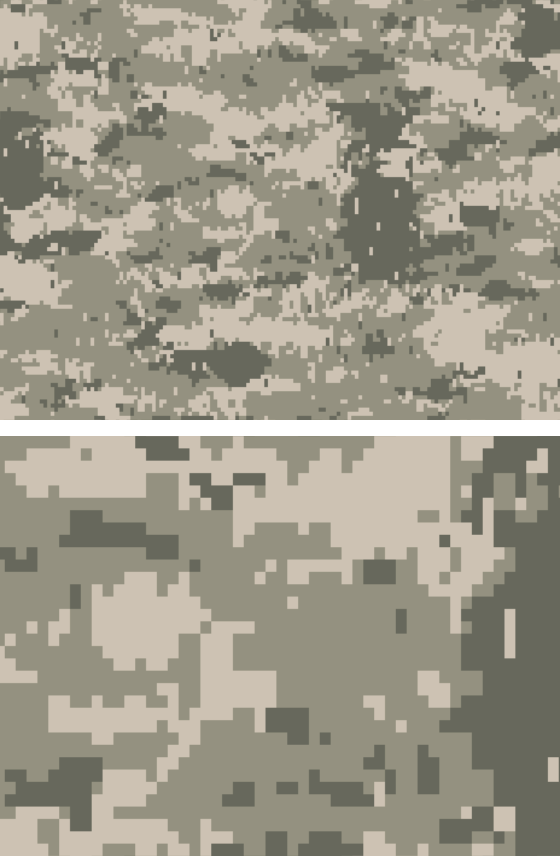
Top, the full canvas; bottom, a detail of the centre.
Write a WebGL 1 fragment shader that draws this pattern.

```glsl
precision highp float;
// Digital camouflage: three muted tones on a grid of small upright cells.
// Each cell is toned by thresholding two layered gradient-noise fields,
// stretched sideways, with a few stray specks; cell borders are smoothed.

uniform vec2 u_resolution;

const vec2 CELLS_PER_HEIGHT = vec2(116.0, 102.0);
const float EDGE_SOFTNESS = 1.3;   // border width in output pixels

const vec3 SAND = vec3(0.805, 0.762, 0.702);
const vec3 SAGE = vec3(0.580, 0.570, 0.500);
const vec3 SLATE = vec3(0.403, 0.408, 0.360);

float hash(vec2 p) {
    vec3 q = fract(p.xyx * vec3(0.1031, 0.1030, 0.0973));
    q += dot(q, q.yzx + 33.33);
    return fract((q.x + q.y) * q.z);
}

// Unit gradient at a lattice corner, projected on the offset to it
float cornerSlope(vec2 corner, vec2 offset) {
    float angle = 6.28318 * hash(corner);
    return dot(vec2(cos(angle), sin(angle)), offset);
}

float gradientNoise(vec2 p) {
    vec2 i = floor(p);
    vec2 f = p - i;
    vec2 t = f * f * f * (f * (f * 6.0 - 15.0) + 10.0);
    vec2 e = vec2(1.0, 0.0);
    float low = mix(cornerSlope(i, f), cornerSlope(i + e.xy, f - e.xy), t.x);
    float high = mix(cornerSlope(i + e.yx, f - e.yx), cornerSlope(i + e.xx, f - e.xx), t.x);
    return mix(low, high, t.y);
}

// Broad drift, wide blotches, ragged rims and cell-sized breakup
float blotchField(vec2 p, vec2 seed, float roughness) {
    float field = 0.6 * gradientNoise(p * vec2(2.4, 4.3) + seed);
    field += gradientNoise(p * vec2(5.6, 11.5) + seed * 1.7);
    field += 0.6 * gradientNoise(p * vec2(13.0, 25.0) + seed * 2.3);
    field += roughness * gradientNoise(p * vec2(47.0, 43.0) + seed * 3.1);
    return field;
}

// Flat tone of one grid cell
vec3 cellTone(vec2 cell) {
    vec2 p = (cell + 0.5) / CELLS_PER_HEIGHT;
    float darkField = blotchField(p, vec2(17.3, 41.7), 0.40);
    float lightField = blotchField(p, vec2(63.1, 8.9), 0.62) - 0.5 * darkField;

    vec3 tone = mix(SAGE, SAND, step(0.168, lightField));
    tone = mix(tone, SLATE, step(0.249, darkField));

    // Stray specks, one cell wide and two tall
    float speck = hash(floor(cell * vec2(1.0, 0.5)) + 200.0);
    tone = mix(tone, SLATE, step(0.991, speck));
    return mix(tone, SAND, step(speck, 0.008));
}

void main() {
    // Blend the four nearest cells only within a thin band at their borders
    vec2 grid = gl_FragCoord.xy / u_resolution.y * CELLS_PER_HEIGHT - 0.5;
    vec2 band = EDGE_SOFTNESS * CELLS_PER_HEIGHT / u_resolution.y;
    vec2 cell = floor(grid);
    vec2 t = clamp((grid - cell - 0.5) / band + 0.5, 0.0, 1.0);

    vec3 lower = mix(cellTone(cell), cellTone(cell + vec2(1.0, 0.0)), t.x);
    vec3 upper = mix(cellTone(cell + vec2(0.0, 1.0)), cellTone(cell + vec2(1.0, 1.0)), t.x);
    gl_FragColor = vec4(mix(lower, upper, t.y), 1.0);
}
```
